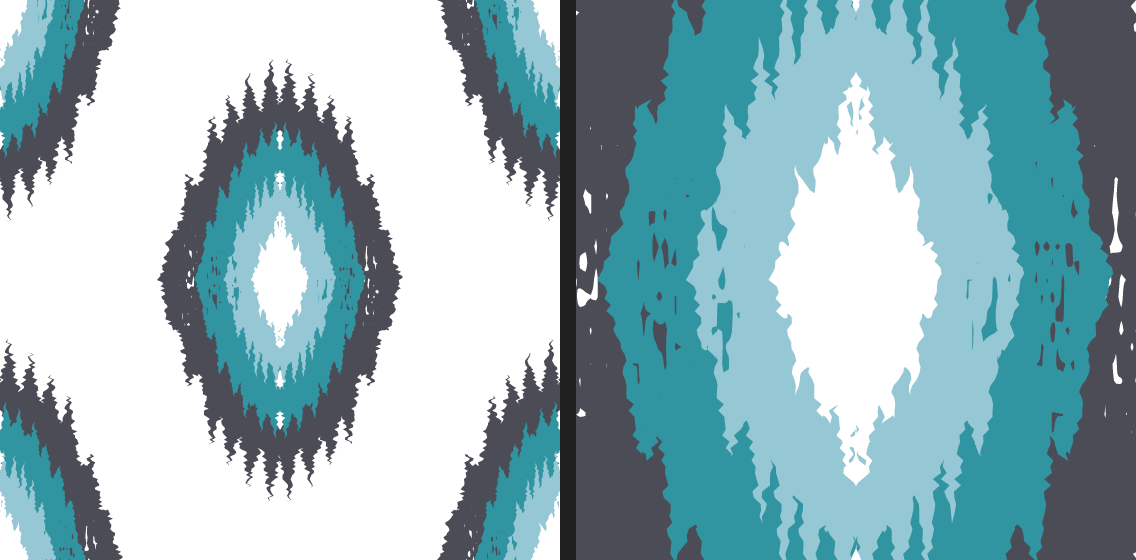
Left: the whole. Right: its middle third, enlarged.
Give the GLSL for this pattern, as a Shadertoy shader.

```glsl
const vec3 WHITE = vec3(1.0);
const vec3 CHARCOAL = vec3(0.30, 0.30, 0.34);
const vec3 TEAL = vec3(0.19, 0.58, 0.63);
const vec3 PALE_BLUE = vec3(0.59, 0.78, 0.83);
const float MOTIF_STRETCH = 1.2;
const int SAMPLES = 4;

float hash(vec2 p) {
    return fract(sin(dot(p, vec2(127.1, 311.7))) * 43758.5);
}

float valueNoise(vec2 p) {
    vec2 i = floor(p);
    vec2 f = fract(p);
    float low = mix(hash(i), hash(i + vec2(1.0, 0.0)), f.x);
    float high = mix(hash(i + vec2(0.0, 1.0)), hash(i + vec2(1.0, 1.0)), f.x);
    return mix(low, high, f.y);
}

// Half height of a band at distance x from its axis: a dome topped with spikes
float bandHeight(float x, vec2 size, float curve, float pitch, float spike, float seed) {
    float cell = floor(x / pitch);
    float lean = 0.25 * (hash(vec2(cell, seed)) - 0.5);
    float d = 2.0 * abs(fract(x / pitch) - 0.5 - lean);
    float tip = spike * mix(0.65, 1.1, hash(vec2(cell, seed + 7.0)));
    float fade = 1.0 - smoothstep(0.8, 1.0, x / size.x);
    float dome = size.y * (1.0 - pow(x / size.x, curve));
    float fray = 0.02 * (valueNoise(vec2(x * 300.0, seed)) - 0.5);
    return dome + fade * (tip * pow(max(1.0 - d, 0.0), 1.3) + fray);
}

// Short vertical threads showing around distance x0 from the axis
bool fleck(vec2 p, float x0, float spread, float reach, float seed) {
    float amount = max(1.0 - abs(abs(p.x) - x0) / spread, 0.0)
                 * max(1.0 - abs(p.y) / reach, 0.0);
    float thread = valueNoise(vec2(p.x * 380.0 + seed, p.y * 100.0));
    return thread > 1.0 - 0.42 * amount;
}

// Broken, serrated gap along the vertical axis
bool centreSlit(vec2 p) {
    float y = abs(p.y);
    float patches = smoothstep(-0.1, 0.8, cos(6.2832 * (y - 0.25) / 0.072));
    float width = 0.009 * patches * valueNoise(vec2(p.y * 260.0, 3.0));
    return y < 0.28 && abs(p.x) < width;
}

vec3 ikatMotif(vec2 p) {
    // Row jitter turns the spike flanks into fine horizontal serrations
    float jitter = valueNoise(vec2(p.y * 270.0, sign(p.x) * 5.0)) - 0.5;
    float x = abs(abs(p.x) + 0.009 * jitter);
    float fineX = abs(abs(p.x) + 0.004 * jitter);
    float y = abs(p.y);
    vec3 color = WHITE;

    // Nested bands, outermost first
    if (y < bandHeight(x, vec2(0.180, 0.312), 2.0, 0.030, 0.085, 1.0)) {
        color = fleck(p, 0.131, 0.022, 0.11, 0.0) ? WHITE : CHARCOAL;
    }
    if (y < bandHeight(fineX, vec2(0.127, 0.240), 2.0, 0.0195, 0.055, 2.0)) {
        color = fleck(p, 0.098, 0.020, 0.12, 40.0) ? CHARCOAL : TEAL;
    }
    if (y < bandHeight(fineX, vec2(0.083, 0.155), 1.8, 0.014, 0.045, 3.0)) {
        color = fleck(p, 0.066, 0.014, 0.10, 80.0) ? TEAL : PALE_BLUE;
    }
    if (y < bandHeight(fineX, vec2(0.042, 0.088), 1.5, 0.011, 0.030, 4.0)) {
        color = WHITE;
    }
    return centreSlit(p) ? WHITE : color;
}

// Half-drop layout: two columns, the second shifted by half a repeat
vec3 halfDropPattern(vec2 uv) {
    float column = floor(uv.x * 2.0 + 0.5);
    vec2 p = vec2(uv.x - 0.5 * column,
                  fract(uv.y + 0.5 * (column + 1.0)) - 0.5);
    return ikatMotif(vec2(p.x / MOTIF_STRETCH, p.y));
}

void mainImage(out vec4 fragColor, in vec2 fragCoord) {
    // Average a grid of samples for smooth edges
    vec3 sum = vec3(0.0);
    for (int j = 0; j < SAMPLES; j++) {
        for (int i = 0; i < SAMPLES; i++) {
            vec2 offset = (vec2(i, j) + 0.5) / float(SAMPLES) - 0.5;
            sum += halfDropPattern((fragCoord + offset) / iResolution.xy);
        }
    }
    fragColor = vec4(sum / float(SAMPLES * SAMPLES), 1.0);
}
```
